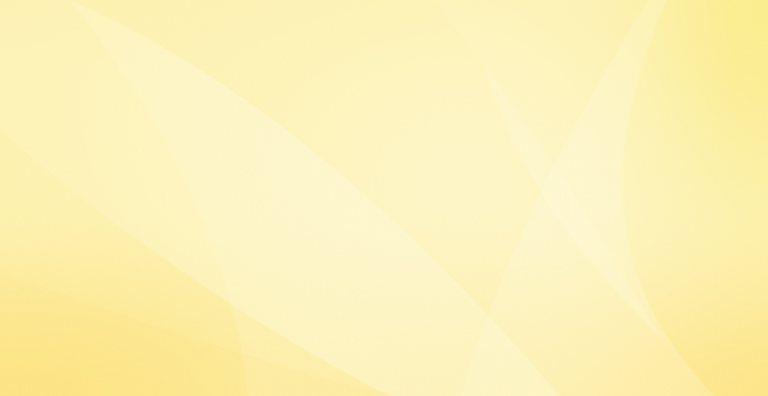
Write a Shadertoy shader that draws this background.

```glsl
// Soft yellow backdrop with pale, translucent curved ribbons and a warm glow.

// Smooth coverage: 1 where the signed distance d is positive
float side(float d) {
    return smoothstep(-0.003, 0.003, d);
}

// Broad elliptical falloff around a centre
float glow(vec2 p, vec2 centre, vec2 radius) {
    vec2 q = (p - centre) / radius;
    return exp(-dot(q, q));
}

float hash(vec2 p) {
    return fract(sin(dot(p, vec2(127.1, 311.7))) * 43758.5453);
}

void mainImage(out vec4 fragColor, in vec2 fragCoord) {
    vec2 p = fragCoord / iResolution.xy;
    float t = 1.0 - p.y;
    vec3 cream = vec3(0.995, 0.975, 0.855);
    vec3 amber = vec3(0.99, 0.865, 0.44);

    // Background: central light, amber floor and a lemon corner
    vec3 color = vec3(0.99, 0.943, 0.675);
    color = mix(color, cream, 0.55 * glow(p, vec2(0.61, 0.52), vec2(0.27, 0.48)));
    color = mix(color, cream, 0.15 * glow(p, vec2(0.25, 0.75), vec2(0.35, 0.4)));
    float floorShade = smoothstep(0.5, 0.0, p.y);
    float flank = smoothstep(0.1, 0.5, abs(p.x - 0.55));
    color = mix(color, amber, floorShade * (0.2 + 0.4 * flank));
    color = mix(color, vec3(0.97, 0.925, 0.52), 0.75 * glow(p, vec2(1.0, 0.98), vec2(0.13, 0.4)));

    // Wide diagonal ribbon descending from the upper left
    float upper = 1.0 - 1.187 * (p.x - 0.091) - 1.122 * (p.x - 0.091) * (p.x - 0.39);
    float lower = 0.67 - 1.465 * p.x + 0.658 * p.x * (p.x - 0.286);
    float ribbon = side(upper - p.y) * side(p.y - lower);
    float ribbonFade = 0.17 + 0.25 * smoothstep(0.0, 0.45, p.x);
    color = mix(color, cream, ribbon * ribbonFade * (1.0 - 0.5 * smoothstep(0.8, 1.0, p.y)));

    // Steep veil whose left edge crosses the ribbon
    float veil = side(p.x - (0.091 + 0.41 * t - 0.178 * t * t)) * side(upper - p.y);
    color = mix(color, cream, 0.22 * veil * smoothstep(0.65, 0.2, p.x));

    // Darker swell in the lower left
    float swell = side(0.315 - 0.72 * p.x + 0.2 * p.x * p.x - p.y);
    color = mix(color, amber, 0.12 * swell);

    // Narrow twisted ribbon on the right
    float twistA = p.x - (0.612 + 0.06 * t + 0.27 * t * t);
    float twistB = p.x - (0.566 + 0.4 * t - 0.065 * t * t);
    float lens = side(twistA) * side(-twistB);
    color = mix(color, cream, 0.36 * lens);
    color = mix(color, cream, 0.12 * side(twistB) * smoothstep(0.3, 0.0, twistB) * smoothstep(1.0, 0.7, t));

    // Upright ribbon sweeping from the top right to the floor
    float sweepLeft = p.x - (0.845 - 0.33 * t + 0.084 * t * t);
    float sweepRight = 0.868 + t * (-0.213 + t * (0.118 + 0.157 * t)) - p.x;
    float sweep = side(sweepLeft) * side(sweepRight);
    color = mix(color, cream, sweep * (0.24 + 0.18 * glow(p, vec2(0.74, 0.5), vec2(0.2, 0.35))));

    // Faint grain hides banding
    color += (hash(floor(p * vec2(512.0, 264.0))) - 0.5) * 0.004;
    fragColor = vec4(clamp(color, 0.0, 1.0), 1.0);
}
```
